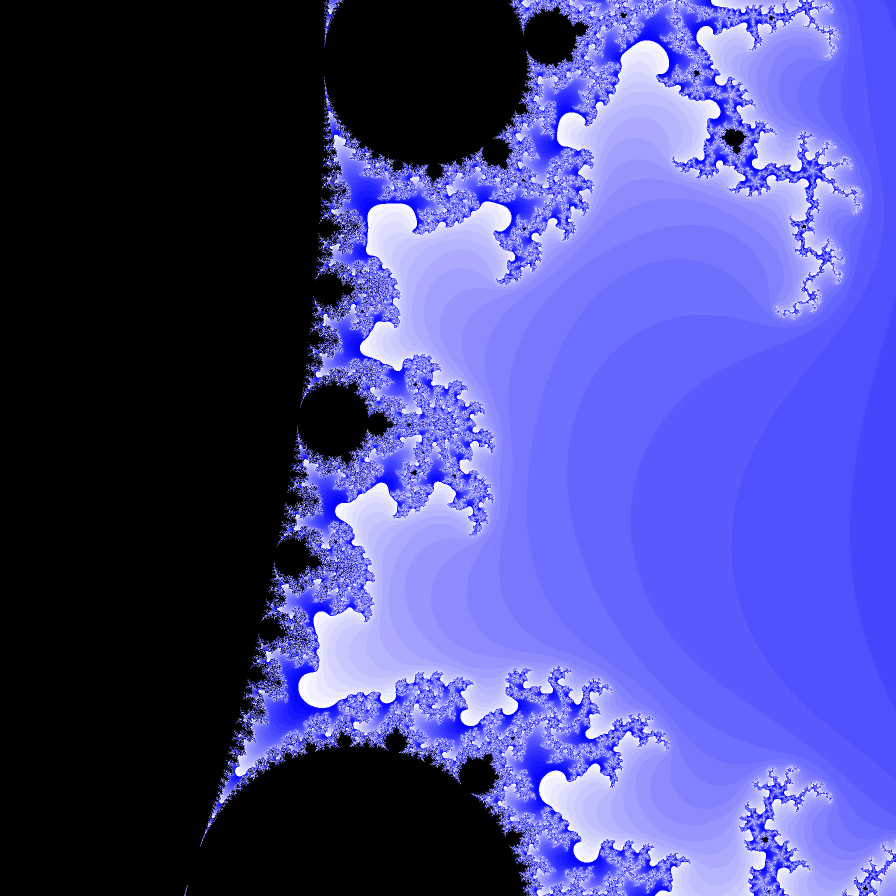
Give the GLSL for this background, as a Shadertoy shader.

```glsl
const int MAX_STEPS = 256;
const int GRID = 2; // samples per pixel side

// Points of the main cardioid never escape
bool inCardioid(vec2 c) {
    float x = c.x - 0.25;
    float q = x * x + c.y * c.y;
    return q * (q + x) < 0.25 * c.y * c.y;
}

// Number of steps of z*z + c until |z| > 2, or 0 if it stays bounded
int escapeSteps(vec2 c) {
    if (inCardioid(c)) return 0;
    vec2 z = vec2(0.0);
    for (int i = 1; i <= MAX_STEPS; i++) {
        z = vec2(z.x * z.x - z.y * z.y, 2.0 * z.x * z.y) + c;
        if (dot(z, z) > 4.0) return i;
    }
    return 0;
}

// Repeating ramp from blue to white, black inside the set
vec3 bandColor(int steps) {
    if (steps == 0) return vec3(0.0);
    float whiteness = mod(float(steps) * 10.0, 256.0) / 255.0;
    return vec3(whiteness, whiteness, 1.0);
}

void mainImage(out vec4 fragColor, in vec2 fragCoord) {
    float canvas = min(iResolution.x, iResolution.y);
    vec3 color = vec3(0.0);

    // Average a small grid of samples to smooth the edges
    for (int j = 0; j < GRID; j++) {
        for (int i = 0; i < GRID; i++) {
            vec2 offset = (vec2(i, j) + 0.5) / float(GRID) - 0.5;
            vec2 p = (fragCoord + offset - 0.5 * iResolution.xy) / canvas;
            vec2 c = vec2(0.3923, -0.27037) + 0.125 * p;
            color += bandColor(escapeSteps(c));
        }
    }
    fragColor = vec4(color / float(GRID * GRID), 1.0);
}
```
